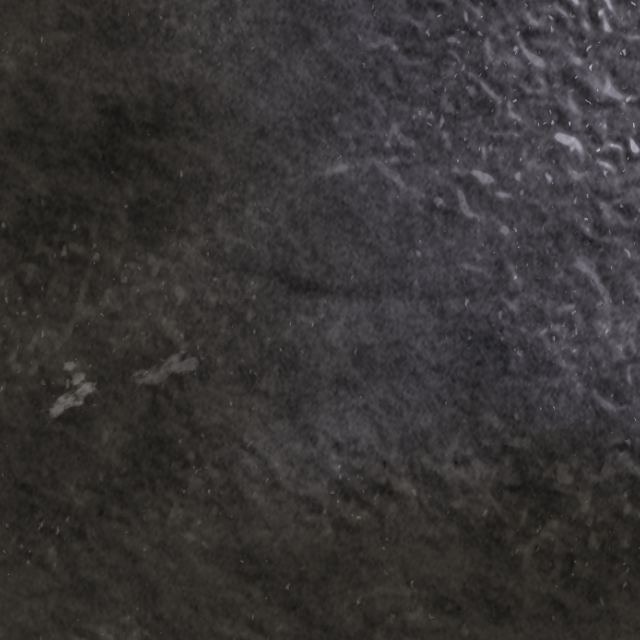
Write a Shadertoy shader that draws this texture.

```glsl
// Dark, damp stone: dull brown at left and below, wet crumpled sheen at upper right.
#define BASE_LIGHT 0.160
#define SHEEN_LIGHT 0.072
#define WET_RELIEF 0.046
#define DRY_RELIEF 0.012
#define GLINT_LIGHT 0.24
#define GRAIN_AMOUNT 0.115
#define GRAIN_SCALE 205.0
#define SPECK_DENSITY 0.50
#define WARM_TINT vec3(1.06, 1.00, 0.92)
#define COOL_TINT vec3(1.01, 0.98, 1.06)

float hash(vec2 p) {
    vec3 q = fract(vec3(p.xyx) * 0.1031);
    q += dot(q, q.yzx + 33.33);
    return fract((q.x + q.y) * q.z);
}

float noise(vec2 p) {
    vec2 i = floor(p), f = fract(p);
    f = f * f * (3.0 - 2.0 * f);
    return mix(mix(hash(i), hash(i + vec2(1, 0)), f.x),
               mix(hash(i + vec2(0, 1)), hash(i + vec2(1, 1)), f.x), f.y);
}

mat2 rotate(float a) {
    float c = cos(a), s = sin(a);
    return mat2(c, s, -s, c);
}

float fbm(vec2 p) {
    float sum = 0.0, amp = 0.5;
    for (int i = 0; i < 4; i++) {
        sum += amp * noise(p);
        p = rotate(0.6) * p * 2.03 + 17.3;
        amp *= 0.5;
    }
    return sum / 0.9375;
}

// Crumpled surface height: short lumps, slightly longer along a falling diagonal
float height(vec2 p) {
    vec2 q = rotate(0.6) * p * vec2(27.0, 36.0);
    q += 0.7 * vec2(noise(p * 31.0), noise(p * 31.0 + 40.0));
    return 0.6 * noise(q) + 0.4 * noise(rotate(0.9) * q * 2.1 + 9.0);
}

// Scattered soft flecks, one candidate per cell
float specks(vec2 p, float scale, float density) {
    vec2 g = p * scale, id = floor(g);
    vec2 center = 0.35 + 0.3 * vec2(hash(id + 3.1), hash(id + 8.7));
    vec2 d = rotate(-0.5 + 1.2 * hash(id + 21.0)) * (fract(g) - center);
    d += 0.22 * (vec2(noise(g * 4.0), noise(g * 4.0 + 30.0)) - 0.5);
    float size = mix(0.13, 0.28, hash(id + 5.5));
    float shape = 1.0 - smoothstep(0.1, 1.0, length(d * vec2(1.6, 0.95)) / size);
    float power = hash(id + 13.0);
    return shape * step(hash(id + 31.0), density) * mix(0.25, 1.0, power * power);
}

// Worn smear between two points
float smear(vec2 p, vec2 a, vec2 b, float width) {
    vec2 ab = b - a;
    float t = clamp(dot(p - a, ab) / dot(ab, ab), 0.0, 1.0);
    float d = length(p - a - ab * t) / width;
    d += 2.2 * (fbm(rotate(-0.55) * p * vec2(50.0, 85.0)) - 0.45);
    return 1.0 - smoothstep(0.1, 1.1, d);
}

void mainImage(out vec4 fragColor, in vec2 fragCoord) {
    vec2 p = fragCoord / iResolution.xy;
    float broad = fbm(rotate(-0.6) * p * vec2(3.5, 6.0) + 2.0) - 0.5;
    float mottle = fbm(p * 17.0 + 50.0) - 0.5;

    // Broad haze, wet zone and rubble band
    float sheen = smoothstep(0.08, 0.85, p.x + 0.2 * (p.y - 0.5) + 0.3 * broad)
                * smoothstep(0.10, 0.45, p.y + 0.25 * broad);
    float wet = smoothstep(0.52, 1.1, p.x + 0.3 * (p.y - 0.6) + 0.15 * broad)
              * smoothstep(0.31, 0.37, p.y + 0.12 * mottle)
              * mix(0.55, 1.0, smoothstep(0.5, 0.8, p.y));
    float band = (p.y - 0.27 - 0.1 * broad) / 0.065;
    float rubble = exp(-band * band) * smoothstep(0.0, 0.85, p.x);

    // Relief lit from the upper right, broken into patches
    float patchy = smoothstep(0.25, 0.7, noise(p * 9.0 + 5.0));
    float slope = 7.0 * (height(p) - height(p + vec2(0.007, 0.009)));
    float relief = DRY_RELIEF + WET_RELIEF * wet + 0.03 * rubble * patchy;
    float light = BASE_LIGHT + SHEEN_LIGHT * sheen + 0.055 * wet;
    light += 0.09 * broad + 0.09 * mottle + relief * clamp(slope, -1.8, 2.2);
    light += GLINT_LIGHT * wet * mix(0.4, 1.0, patchy) * smoothstep(0.9, 2.3, slope + mottle);

    // Faint curved scratch and dark crease
    float wobble = 0.018 * (noise(p * 22.0) - 0.5);
    float arc = p.y - 0.752 + 0.7 * pow(p.x - 0.68, 2.0) + wobble;
    float scratch = exp(-pow(arc / 0.007, 2.0))
                  * smoothstep(0.44, 0.52, p.x) * (1.0 - smoothstep(0.62, 0.69, p.x));
    float fold = p.y - 0.56 + 0.1 * (p.x - 0.5) + 2.0 * wobble;
    float crease = exp(-pow(fold / 0.011, 2.0))
                 * smoothstep(0.36, 0.45, p.x) * (1.0 - smoothstep(0.72, 0.85, p.x));
    light += 0.12 * scratch * noise(p * 60.0) - 0.045 * crease;

    // Pale flecks and crumbs in clusters, over three sizes
    float cluster = smoothstep(0.46, 0.66, fbm(rotate(-0.6) * p * vec2(5.0, 9.0) + 9.0));
    float flecks = 0.0;
    for (int i = 0; i < 3; i++) {
        float scale = 24.0 * pow(1.5, float(i));
        float density = SPECK_DENSITY * (0.04 + 0.45 * cluster + 0.5 * wet + 0.5 * rubble * patchy);
        flecks += specks(p + 0.37 * float(i), scale, density);
    }
    light += flecks * (0.17 + 0.25 * wet);
    float crumbs = smoothstep(0.55, 0.95, noise(rotate(0.3) * p * vec2(80.0, 58.0)));
    light += 0.05 * crumbs * (0.15 + cluster + wet + rubble);

    // Chalky smears at lower left
    float chalk = smear(p, vec2(0.085, 0.358), vec2(0.14, 0.39), 0.017)
                + 0.8 * smear(p, vec2(0.105, 0.428), vec2(0.12, 0.415), 0.016)
                + 0.6 * smear(p, vec2(0.22, 0.405), vec2(0.30, 0.437), 0.017);
    light += 0.24 * chalk;

    // Small pits and fine crossed grain
    light -= 0.07 * specks(p + 0.71, 27.0, 0.08 + 0.4 * rubble);
    vec2 g = p * GRAIN_SCALE;
    float fine = 0.5 * noise(rotate(0.5) * g * vec2(1.2, 0.7))
               + 0.5 * noise(rotate(-0.5) * g * vec2(1.1, 0.7) + 70.0);
    light += GRAIN_AMOUNT * (fine - 0.5) * (0.6 + 0.6 * sheen);

    // Warm when dull, cool when shiny
    float cool = clamp(sheen + wet + 0.5 * chalk, 0.0, 1.0);
    vec3 color = max(light, 0.085) * mix(WARM_TINT, COOL_TINT, cool);
    fragColor = vec4(min(color, 0.95), 1.0);
}
```
